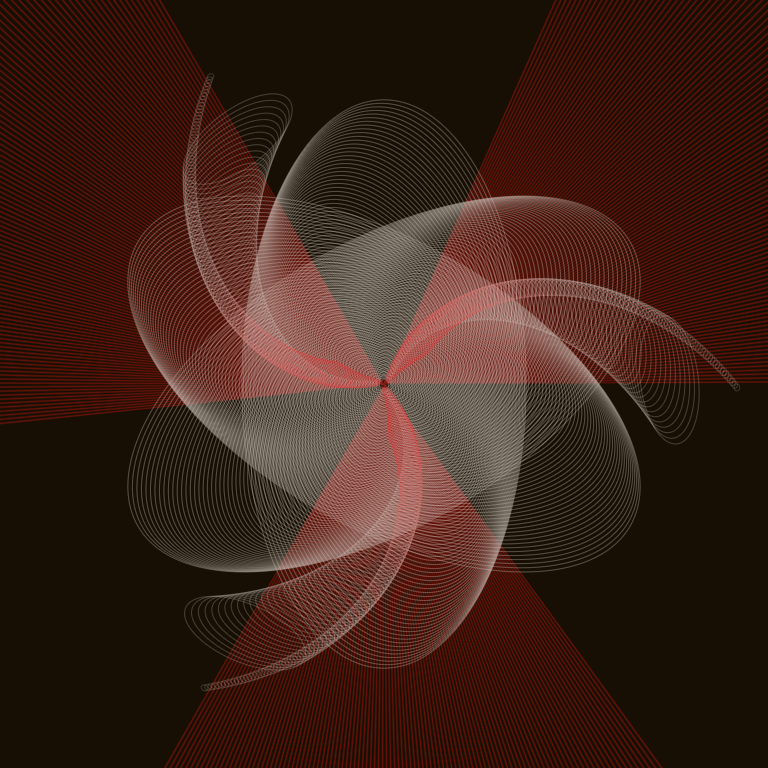
Give the GLSL for this background, as a WebGL 1 fragment shader.

```glsl
precision highp float;
uniform vec2 u_resolution;

const float STEPS = 80.0;
const float THIRD_TURN = 2.0943951;

vec2 polar(float angle) {
  return vec2(cos(angle), sin(angle));
}

// Thin line whose total ink stays constant at any resolution
float stroke(float dist, float width, float pixel) {
  float w = max(width, pixel);
  return width / w * max(0.0, 1.0 - dist / w);
}

// Outline of an ellipse with its first radius along the given axis
float ring(vec2 p, vec2 axis, vec2 radii, float pixel) {
  vec2 local = vec2(dot(p, axis), dot(p, vec2(-axis.y, axis.x)));
  vec2 q = local / radii;
  float f = length(q);
  float dist = abs(f - 1.0) * f / max(length(q / radii), 0.0001);
  return stroke(dist, 0.0013, pixel);
}

// Ring hanging from the spiral arm at s, from 0 at the hub to 1 at the tip
float armRing(vec2 p, float s, float reach, float aspect, float pixel) {
  float turn = 1.27 * (1.0 - s);
  vec2 inward = polar(0.5 * turn - 1.5708);
  vec2 center = 0.4595 * s * polar(turn) + inward * reach;
  return ring(p - center, inward, reach * vec2(1.0, aspect), pixel);
}

// Fan of rays filling part of each third of the circle
float rayFan(vec2 p, float pixel) {
  float r = max(length(p), 0.001);
  float angle = mod(atan(p.y, p.x), THIRD_TURN);
  float gap = r * 0.0105;
  float dist = abs(fract(angle / 0.0105) - 0.5) * gap;
  float fine = stroke(dist, 0.0019, pixel);
  float average = min(1.0, 0.0019 / gap);
  float rays = mix(average, fine, smoothstep(1.2 * pixel, 2.6 * pixel, gap));
  float soft = pixel / r;
  return rays * smoothstep(0.0, soft, angle)
       * (1.0 - smoothstep(1.155 - soft, 1.155, angle));
}

// Returns pale ink in x and red ink in y for one of the three arms
vec2 armInk(vec2 p, float pixel) {
  vec2 ink = vec2(0.0);
  for (float i = 0.0; i < STEPS; i++) {
    float t = i / STEPS;

    // Nested ellipses turning as they shrink
    vec2 radii = (1.0 - 0.98 * t) * vec2(0.37, 0.185);
    ink.x += 0.85 * ring(p, polar(1.5708 + 1.1 * t), radii, pixel);

    // Wide rings ending in a lobe
    float s = 0.02 + 0.8 * t;
    ink.x += 0.6 * armRing(p, s, 0.004 + 0.122 * s * s, 0.45, pixel);

    // Narrow tube of rings running out to the tip
    for (float k = 0.5; k < 1.1; k += 0.5) {
      s = (i + k) / STEPS;
      float reach = min(0.002 + 0.09 * s, 0.019 - 0.0145 * s);
      float tube = armRing(p, s, reach, 0.8, pixel);
      float pale = smoothstep(0.1, 0.65, s);
      ink += tube * vec2(0.1 + 0.35 * pale, 0.55 * (1.0 - pale));
    }
  }
  return ink;
}

void main() {
  float pixel = 1.0 / min(u_resolution.x, u_resolution.y);
  vec2 p = (gl_FragCoord.xy - 0.5 * u_resolution) * pixel;
  vec3 red = vec3(0.88, 0.08, 0.07);
  vec3 color = mix(vec3(0.09, 0.06, 0.01), red, 0.4 * rayFan(p, pixel));

  // Three arms, a third of a turn apart
  vec2 ink = vec2(0.0);
  for (int arm = 0; arm < 3; arm++) {
    vec2 turn = polar(THIRD_TURN * float(arm));
    ink += armInk(mat2(turn.x, -turn.y, turn.y, turn.x) * p, pixel);
  }
  color = mix(color, vec3(0.83, 0.79, 0.76), 1.0 - exp(-0.48 * ink.x));
  color = mix(color, vec3(0.88, 0.16, 0.16), 1.0 - exp(-0.6 * ink.y));
  gl_FragColor = vec4(color, 1.0);
}
```
